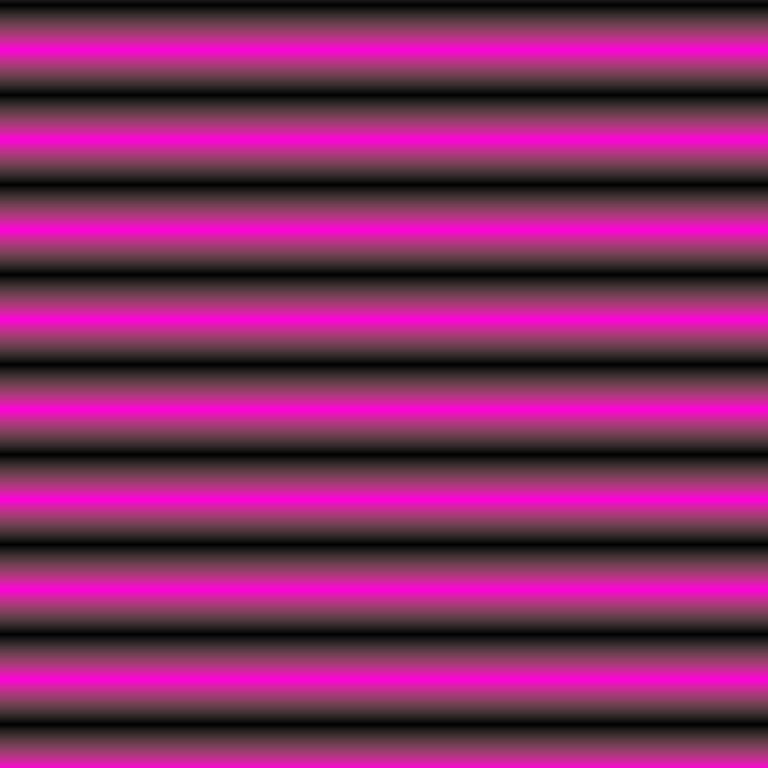
Write a WebGL 2 fragment shader that draws this pattern.

```glsl
#version 300 es
precision highp float;

uniform vec2 u_resolution;
out vec4 fragColor;

const float BAND_COUNT = 8.54;    // bands over the canvas height
const float BAND_PHASE = 0.015;   // shift of the bright ridges, in bands
const float RIDGE_BLUE = 0.87;    // blue level at the ridge
const float BLUE_FALLOFF = 3.0;   // how quickly blue fades off the ridge

// Triangle wave: 1 on each ridge, 0 in each valley
float ridgeWave(float x) {
    return abs(2.0 * fract(x) - 1.0);
}

// Black through dusky rose to magenta
vec3 bandColor(float level) {
    float haze = level * (1.0 - level);
    float blue = haze + RIDGE_BLUE * pow(level, BLUE_FALLOFF);
    return vec3(level, haze, blue);
}

void main() {
    float height = gl_FragCoord.y / u_resolution.y;
    float level = ridgeWave(height * BAND_COUNT + BAND_PHASE);
    fragColor = vec4(bandColor(level), 1.0);
}
```
